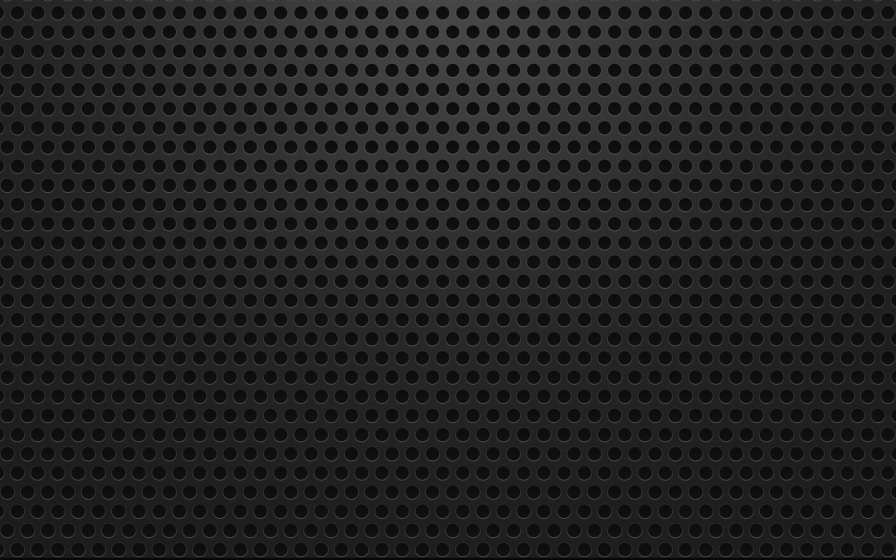
A Shadertoy shader for this pattern:

```glsl
// A dark sheet of perforated metal: staggered rows of round holes, lit from
// the top centre. The nearest hole comes from a folded lattice, and each one
// has a thin bevelled rim that is brightest along its lower edge.

#define PITCH vec2(0.03615, 0.03423)   // hole spacing, in canvas heights
#define FIRST_HOLE vec2(0.03125, 0.0229) // offset from the top left corner
#define HOLE_RADIUS 0.0117
#define RIM_RADIUS 0.0130
#define RIM_WIDTH 0.0017
#define HOLE_TONE 0.058
#define PLATE_TONE 0.105
#define GLOW_TONE 0.172
#define GLOW_FALLOFF 2.6
#define RIM_TONE 0.33
#define BASE_STRIP 0.004

// Offset from the centre of the nearest hole, with y pointing down.
vec2 nearestHole(vec2 fromTopLeft) {
    vec2 cell = (fromTopLeft - FIRST_HOLE) / PITCH;
    float row = floor(cell.y + 0.5);
    cell.x -= 0.5 * mod(row, 2.0);
    return (cell - floor(cell + 0.5)) * PITCH;
}

// Brushed plate brightness, fading away from the top centre.
float plateLight(vec2 p, float aspect) {
    float d = length((p - vec2(0.5 * aspect, 1.0)) * vec2(0.9, 1.0));
    return PLATE_TONE + GLOW_TONE * exp(-GLOW_FALLOFF * pow(d, 1.5));
}

// Soft coverage of a shape whose signed distance is negative inside.
float coverage(float dist, float pixel) {
    return clamp(0.5 - dist / pixel, 0.0, 1.0);
}

void mainImage(out vec4 fragColor, in vec2 fragCoord) {
    float pixel = 1.0 / iResolution.y;
    float aspect = iResolution.x * pixel;
    vec2 p = fragCoord * pixel;

    vec2 offset = nearestHole(vec2(p.x, 1.0 - p.y));
    float radius = length(offset);
    float lower = 0.5 + 0.5 * offset.y / max(radius, 1e-4);

    // Plate, then rim, then the opening
    float tone = plateLight(p, aspect);
    float rim = coverage(abs(radius - RIM_RADIUS) - 0.5 * RIM_WIDTH, pixel);
    float rimStrength = mix(0.12, 0.8, lower * lower);
    tone = mix(tone, max(tone, RIM_TONE), rim * rimStrength);

    float holeTone = HOLE_TONE + 0.012 * (lower - 0.5);
    tone = mix(tone, holeTone, coverage(radius - HOLE_RADIUS, pixel));

    // Dark, faintly warm strip along the bottom edge
    vec3 color = vec3(tone);
    color = mix(color, vec3(0.055, 0.02, 0.035), coverage(p.y - BASE_STRIP, pixel));
    fragColor = vec4(color, 1.0);
}
```
